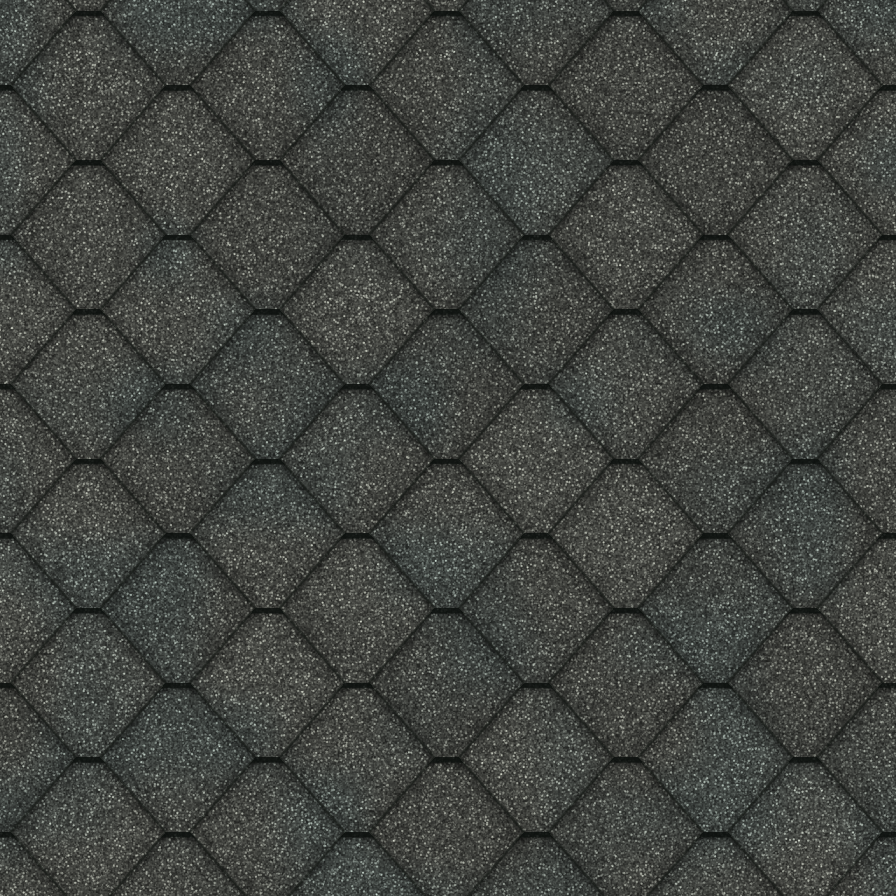
This pattern is drawn by a WebGL 2 fragment shader. Its source:

```glsl
#version 300 es
precision highp float;
// Dark granulated roof shingles: staggered tabs with clipped corners and shadowed laps.

uniform vec2 u_resolution;
out vec4 fragColor;

// Integer hash of a cell, 0 to 1
float hash(vec2 cell, uint seed) {
    uvec2 q = uvec2(ivec2(floor(cell)) + 4096);
    uint n = q.x * 1597334677u ^ q.y * 3812015801u ^ seed * 2654435769u;
    n = (n ^ (n >> 16)) * 2146121005u;
    n = (n ^ (n >> 15)) * 2221713035u;
    n ^= n >> 16;
    return float(n >> 8) / 16777216.0;
}

float valueNoise(vec2 p, uint seed) {
    vec2 i = floor(p), f = fract(p);
    f = f * f * (3.0 - 2.0 * f);
    return mix(mix(hash(i, seed), hash(i + vec2(1, 0), seed), f.x),
               mix(hash(i + vec2(0, 1), seed), hash(i + vec2(1, 1), seed), f.x), f.y);
}

// Pale round granules of varied brightness, one per jittered cell
float granules(vec2 p, uint seed) {
    float light = 0.0;
    for (int y = -1; y <= 1; y++)
    for (int x = -1; x <= 1; x++) {
        vec2 cell = floor(p) + vec2(x, y);
        vec2 center = cell + vec2(hash(cell, seed), hash(cell, seed + 1u));
        float spot = 1.0 - smoothstep(0.12, 0.55, distance(p, center));
        light = max(light, spot * pow(hash(cell, seed + 2u), 3.2));
    }
    return light;
}

// Signed distance to the slanted sides of a tab centered at zero
float tabSides(vec2 d, vec2 halfCell) {
    vec2 normal = normalize(vec2(halfCell.y, halfCell.x - 0.027));
    return dot(abs(d) - 0.5 * halfCell, normal);
}

void main() {
    vec2 uv = gl_FragCoord.xy / u_resolution;
    float px = 1.0 / min(u_resolution.x, u_resolution.y);

    // Two interleaved grids, 5 across and 6 down; the sides decide which tab is hit
    vec2 cell = vec2(1.0 / 5.0, 1.0 / 6.0), halfCell = 0.5 * cell;
    vec2 p = uv - vec2(0.0985, 0.0713);
    vec2 id = round(p / cell);
    vec2 d = p - id * cell;
    float side = tabSides(d, halfCell);
    uint row = 0u;
    if (side > 0.0) {
        p -= halfCell;
        id = round(p / cell);
        d = p - id * cell;
        row = 1u;
    }
    float edge = abs(side);
    id = mod(id, vec2(5, 6));

    // Slight tab tone and tint, with soft mottling
    float tone = mix(0.95, 1.05, hash(id, 11u + row));
    float mottle = valueNoise(uv * 14.0, 21u) * 0.6 + valueNoise(uv * 38.0, 22u) * 0.4;
    tone *= 0.96 + 0.08 * mottle;
    float teal = smoothstep(0.35, 0.85, 0.3 * hash(id, 31u + row) + 0.7 * valueNoise(uv * 11.0, 33u));
    vec3 tint = mix(vec3(0.99, 1.01, 0.945), vec3(0.94, 1.02, 0.975), teal);

    // Mineral grain
    float grain = 0.12 + 0.12 * valueNoise(uv * 500.0, 41u) + 0.10 * hash(uv * 512.0, 42u);
    grain += 0.40 * granules(uv * 275.0, 51u) + 0.18 * granules(uv * 370.0, 61u);
    vec3 color = grain * tone * tint;

    // Broad shade near the sides, tighter under the overlapping tab
    color *= mix(0.87, 1.03, smoothstep(0.0, 0.026, edge));
    float under = smoothstep(-0.004, 0.004, d.y);
    color *= 1.0 - 0.24 * under * (1.0 - smoothstep(0.0, 0.008, edge));

    // Thin slanted seams, fading along their lower ends
    float seam = 1.0 - smoothstep(0.0003, 0.0012 + px, edge);
    color = mix(color, vec3(0.09, 0.105, 0.09), 0.68 * seam);

    // Dark slot at the flat top of each tab, with a soft shadow beneath
    float drop = halfCell.y - d.y;
    color *= 1.0 - 0.22 * (1.0 - smoothstep(0.006, 0.013, drop));
    float slot = 1.0 - smoothstep(0.006 - px, 0.006 + px, drop);
    color = mix(color, vec3(0.06, 0.075, 0.065) + 0.1 * (grain - 0.25), 0.92 * slot);

    fragColor = vec4(color, 1.0);
}
```
